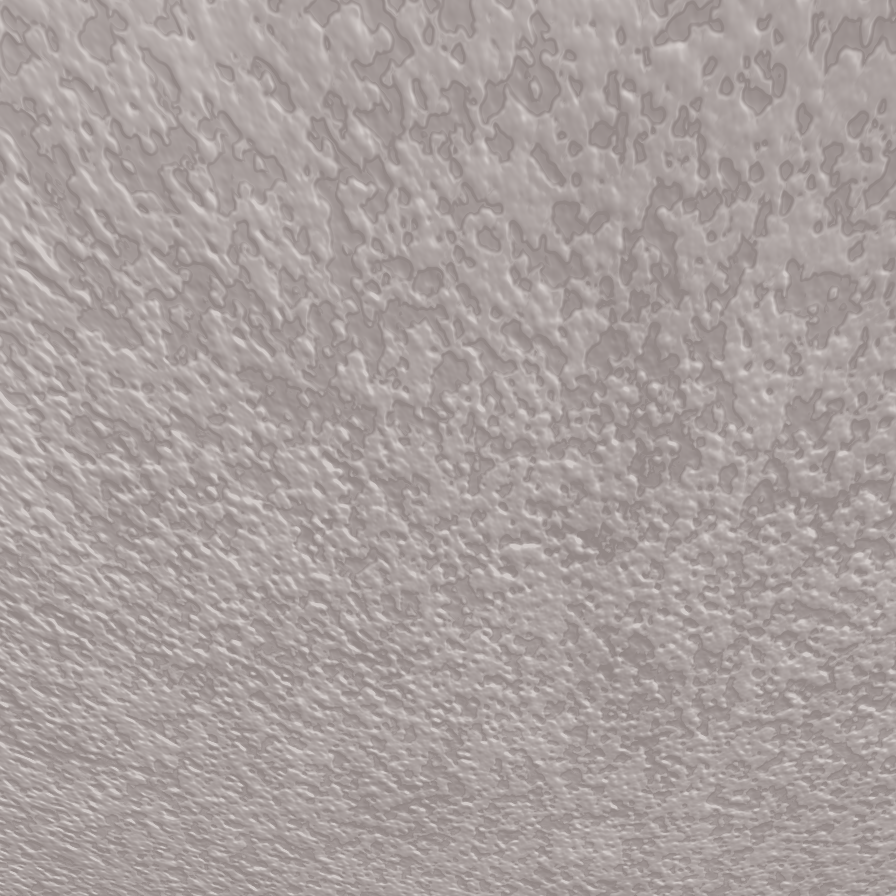
This texture is drawn by a Shadertoy shader. Its source:

```glsl
vec3 hash3(vec2 cell) {
    vec3 q = fract(cell.xyx * vec3(0.1031, 0.1030, 0.0973));
    q += dot(q, q.yxz + 33.33);
    return fract((q.xxy + q.yzz) * q.zyx);
}

// Cellular noise: one soft bump or dent scattered in each cell
float bumps(vec2 p) {
    vec2 cell = floor(p);
    float sum = 0.0;
    for (int j = -1; j <= 1; j++)
    for (int i = -1; i <= 1; i++) {
        vec2 c = cell + vec2(i, j);
        vec3 rnd = hash3(c);
        vec2 toBump = c + rnd.xy - p;
        float falloff = max(1.0 - dot(toBump, toBump), 0.0);
        sum += (2.0 * rnd.z - 1.0) * falloff * falloff * falloff;
    }
    return sum;
}

// Tilted plane: grain shrinks and flattens toward the bottom
vec2 toPlane(vec2 uv) {
    return vec2(uv.x - 0.72, 1.0) / (uv.y + 0.6);
}

float height(vec2 uv) {
    vec2 plane = toPlane(uv), p = plane * 27.0;
    float h = 0.0, freq = 27.0, amp = 0.22;
    for (int k = 0; k < 4; k++) {
        // Fade layers too fine to resolve in the distance
        float fade = freq * plane.y * plane.y / 320.0;
        h += amp * bumps(p) / (1.0 + fade * fade);
        p = mat2(0.8, 0.6, -0.6, 0.8) * p * 2.05 + 17.3;
        freq *= 2.05;
        amp = k == 0 ? 0.7 : k == 1 ? 0.7 : 0.2;
    }
    return h;
}

void mainImage(out vec4 fragColor, in vec2 fragCoord) {
    vec2 uv = fragCoord / iResolution.xy;
    vec2 plane = toPlane(uv);
    float nearness = min(1.0 / plane.y, 1.3);

    // Relief and its slopes along and across the light
    float h = height(uv);
    vec2 lightDir = vec2(0.5, 0.866);
    float along = h - height(uv + 0.002 * lightDir);
    float across = h - height(uv + 0.002 * vec2(-lightDir.y, lightDir.x));
    float steepness = length(vec2(along, across)) / 0.002;

    // Distance to the outline of the sunken pits
    float edge = (h + 0.2) / (steepness + 8.0) / nearness;
    float flake = smoothstep(-0.0012, 0.0012, edge);
    float crease = 1.0 - smoothstep(0.0004, 0.002, abs(edge + 0.0004));
    float rim = smoothstep(0.001, 0.0026, edge) * (1.0 - smoothstep(0.0026, 0.0065, edge));

    float slope = 1.25 * along * min(nearness, 1.0);
    float tone = mix(mix(0.32, 0.24, uv.x), 0.37, flake);
    tone += 0.14 * clamp(h, -0.4, 0.8);
    tone += slope * mix(0.6, 0.8, flake);
    tone += 2.2 * pow(max(slope, 0.0), 2.0);
    tone += mix(0.55, 1.0, uv.y) * (0.2 * rim * smoothstep(-0.15, 0.1, along) - 0.26 * crease);

    // Broad light: paler at the upper left, with cloudy patches
    tone += 0.08 * (uv.y - 0.5) + 0.14 * (0.5 - uv.x) * uv.y;
    tone += 0.09 * bumps(plane * 11.0);

    vec3 shade = vec3(0.58, 0.540, 0.534);
    vec3 highlight = vec3(0.80, 0.772, 0.764);
    fragColor = vec4(mix(shade, highlight, clamp(tone, -0.03, 1.1)), 1.0);
}
```
